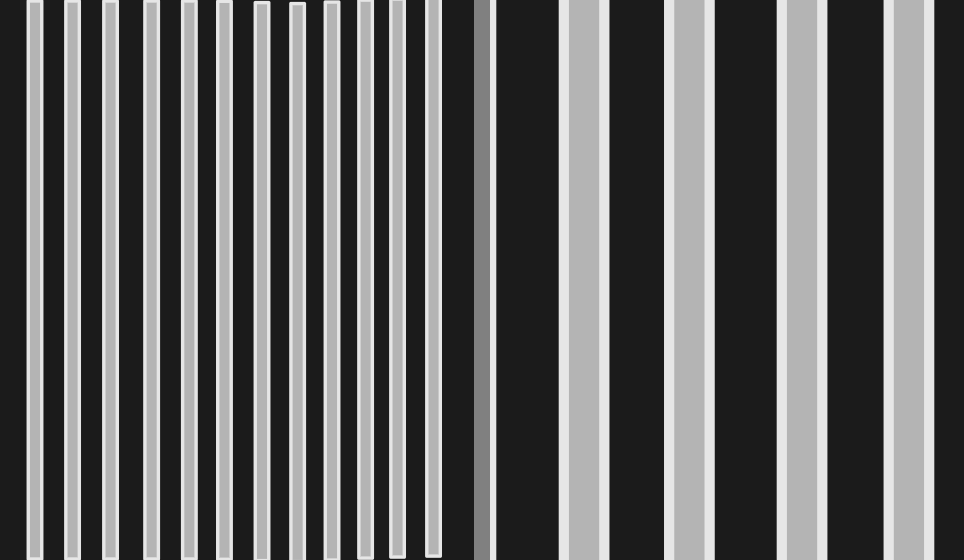
Left: the whole. Right: its middle third, enlarged.
Give the GLSL for this pattern, as a Shadertoy shader.

```glsl
// Twelve upright grey bars with pale outlines on near-black, unevenly spaced and slightly slipped.

// Lengths are fractions of the canvas height.
#define BAR_COUNT 12
#define FIRST_X 0.0625
#define SPACING 0.0647
#define HALF_SIZE vec2(0.0151, 0.5013)
#define BORDER 0.0061
#define CORNER 0.0032
#define WOBBLE vec4(0.0164, -0.0015, -0.0021, 0.0013)
#define GROUND vec3(0.104)
#define OUTLINE vec3(0.900)
#define FILL vec3(0.706)

const float PI = 3.14159265;

// Signed distance to a box with rounded corners
float roundedBox(vec2 p, vec2 halfSize, float radius) {
    vec2 q = abs(p) - halfSize + radius;
    return length(max(q, 0.0)) + min(max(q.x, q.y), 0.0) - radius;
}

// Even spacing, bowed and jittered by a few harmonics
float barX(float i) {
    float t = i / float(BAR_COUNT - 1);
    return FIRST_X + SPACING * i + dot(WOBBLE, sin(PI * t * vec4(1.0, 3.0, 5.0, 8.0)));
}

// Bars sag right of the middle and rise toward the right end
float barY(float i) {
    float t = i / float(BAR_COUNT - 1);
    float sag = 0.0055 * exp(-0.5 * (i - 7.0) * (i - 7.0));
    return 0.5 + 0.0052 * pow(t, 4.0) - sag;
}

// Antialiased coverage of the region where the distance is negative
float coverage(float dist) {
    return clamp(0.5 - dist * iResolution.y, 0.0, 1.0);
}

void mainImage(out vec4 fragColor, in vec2 fragCoord) {
    vec2 p = fragCoord / iResolution.y;

    // Nearest bar
    float dist = 1.0;
    for (int n = 0; n < BAR_COUNT; n++) {
        float i = float(n);
        dist = min(dist, roundedBox(p - vec2(barX(i), barY(i)), HALF_SIZE, CORNER));
    }

    // Outline, then fill inside it
    vec3 color = mix(GROUND, OUTLINE, coverage(dist));
    color = mix(color, FILL, coverage(dist + BORDER));
    fragColor = vec4(color, 1.0);
}
```
